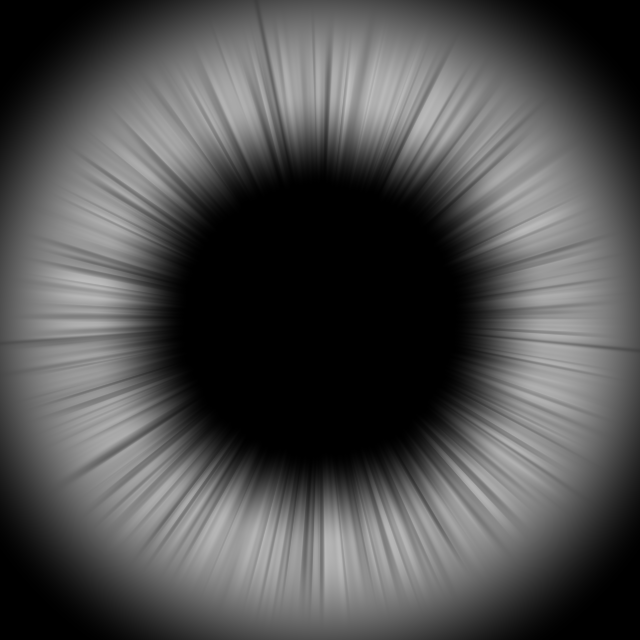
A WebGL 2 fragment shader for this background:

```glsl
#version 300 es
precision highp float;
// Grey iris-like ring of light around a black disc, fading to dark corners.
// A radial brightness profile is multiplied by fine radial fibres, made from
// gradient noise in polar space that wraps around the full turn.

#define PUPIL_RADIUS 0.21
#define CREST_RADIUS 0.358
#define HALO_START 0.368
#define HALO_RADIUS 0.622
#define RING_LEVEL 0.63
#define FIBRE_CONTRAST 0.42
#define FIBRE_END 0.49
#define FURROW_DEPTH 0.24
#define CREASE_DEPTH 0.27
#define RADIAL_DRIFT 1.6

uniform vec2 u_resolution;
out vec4 fragColor;

const float TAU = 6.2831853;

// Integer hash giving a unit gradient for one lattice corner
vec2 gradientAt(ivec2 cell, int seed) {
    uint h = uint(cell.x) * 1597u + uint(cell.y + 64) * 51749u + uint(seed) * 7919u;
    h = (h ^ (h >> 15)) * 739391u;
    h = (h ^ (h >> 13)) * 277803u;
    h ^= h >> 16;
    float a = float(h & 65535u) / 65536.0 * TAU;
    return vec2(cos(a), sin(a));
}

// Gradient noise whose first axis repeats after "period" cells
float polarNoise(float turn, float radius, int period, int seed) {
    vec2 p = vec2(turn * float(period), radius * RADIAL_DRIFT);
    vec2 base = floor(p);
    vec2 f = p - base;
    vec2 w = f * f * f * (f * (f * 6.0 - 15.0) + 10.0);
    ivec2 i = ivec2(base);
    int x0 = i.x % period;
    int x1 = (i.x + 1) % period;
    float a = dot(gradientAt(ivec2(x0, i.y), seed), f);
    float b = dot(gradientAt(ivec2(x1, i.y), seed), f - vec2(1, 0));
    float c = dot(gradientAt(ivec2(x0, i.y + 1), seed), f - vec2(0, 1));
    float d = dot(gradientAt(ivec2(x1, i.y + 1), seed), f - vec2(1, 1));
    return mix(mix(a, b, w.x), mix(c, d, w.x), w.y);
}

// Thin dark ray at a given angle in degrees, tapering out at "reach"
float crease(float turn, float radius, float degrees, float width, float reach) {
    float offset = (fract(turn - degrees / 360.0 + 0.5) - 0.5) * TAU;
    float line = exp(-offset * offset / (width * width));
    return line * (1.0 - smoothstep(reach - 0.14, reach, radius));
}

void main() {
    vec2 p = (gl_FragCoord.xy - 0.5 * u_resolution) / min(u_resolution.x, u_resolution.y);
    float radius = length(p);
    float turn = fract(atan(p.y, p.x) / TAU + 1.0);

    // Layered fibres, from broad bands to hair-fine lines
    float fibres = 0.0;
    float weight = 0.25;
    int cells = 44;
    for (int k = 0; k < 4; k++) {
        fibres += weight * polarNoise(turn, radius, cells, k + 3);
        weight *= 1.04;
        cells = cells * 2 - 7;
    }

    // Narrow furrows where only the noise peaks bite
    float furrows = smoothstep(0.1, 0.5, polarNoise(turn, radius, 250, 11));
    furrows += 0.6 * smoothstep(0.12, 0.5, polarNoise(turn, radius, 160, 17));

    // Uneven outer ends of the fibres
    float fibreEnd = FIBRE_END + 0.06 * polarNoise(turn, 0.1, 110, 23);
    float fibreFade = 1.0 - smoothstep(fibreEnd - 0.12, fibreEnd, radius);

    // Long creases reaching the rim, then shorter ones
    float creases = crease(turn, radius, 101.3, 0.008, 0.57)
                  + crease(turn, radius, -5.5, 0.007, 0.57)
                  + crease(turn, radius, 184.2, 0.007, 0.56)
                  + 0.8 * crease(turn, radius, 103.0, 0.010, 0.46)
                  + 0.8 * crease(turn, radius, 189.8, 0.010, 0.53)
                  + 0.7 * crease(turn, radius, 44.2, 0.009, 0.52)
                  + 0.7 * crease(turn, radius, -34.0, 0.009, 0.53)
                  + 0.7 * crease(turn, radius, -22.0, 0.012, 0.51)
                  + 0.6 * crease(turn, radius, 212.8, 0.012, 0.52);

    // Ring profile: soft pupil edge, slightly ragged, and a wide outer halo
    float ragged = radius + 0.02 * fibres;
    float pupilEdge = smoothstep(PUPIL_RADIUS, CREST_RADIUS, ragged);
    float halo = 1.0 - smoothstep(HALO_START, HALO_RADIUS, radius);
    float ring = RING_LEVEL * pupilEdge * halo;

    // Shade the ring with the fibres
    float shade = 1.03 + fibreFade * (FIBRE_CONTRAST * fibres - FURROW_DEPTH * furrows);
    shade *= 1.0 - CREASE_DEPTH * min(creases, 1.4);
    float grey = clamp(ring * shade, 0.0, 1.0);
    fragColor = vec4(vec3(grey), 1.0);
}
```
